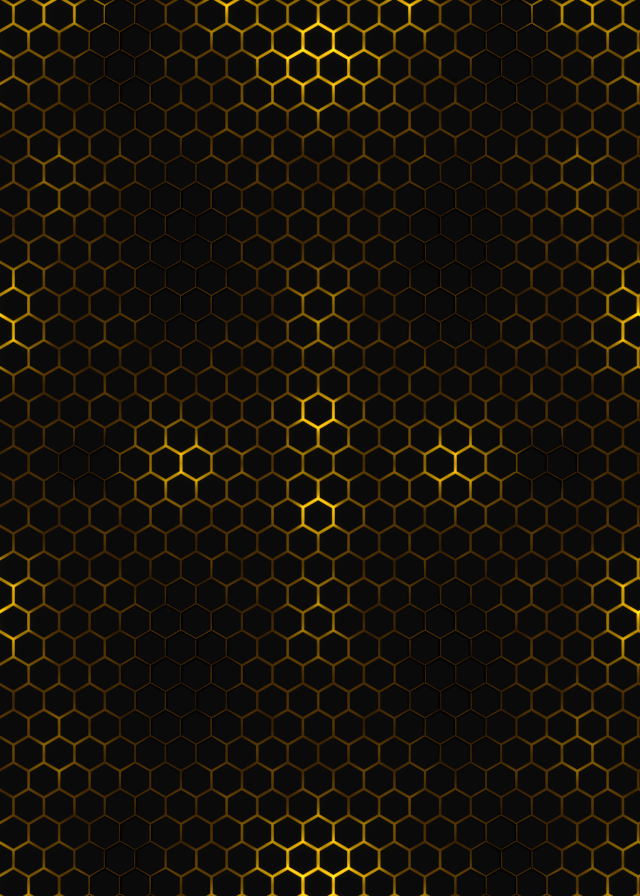
This pattern is drawn by a Shadertoy shader. Its source:

```glsl
// Black hexagon plates with golden light leaking through the gaps, mirrored on both axes.
const float COLUMNS = 21.0;
const vec2 HEX_STEP = vec2(1.0, 1.7320508);
const vec2 MIRROR_CENTER = vec2(10.44, 14.2);
const vec3 PLATE = vec3(0.04);
const vec3 SHADOW = vec3(0.008);

vec2 hashGradient(vec2 cell) {
    float angle = 6.2831853 * fract(sin(dot(cell, vec2(127.1, 311.7))) * 43758.5);
    return vec2(cos(angle), sin(angle));
}

float gradientNoise(vec2 p) {
    vec2 i = floor(p), f = p - i;
    vec2 u = f * f * f * (f * (f * 6.0 - 15.0) + 10.0);
    vec2 e = vec2(1.0, 0.0);
    float bottom = mix(dot(hashGradient(i), f), dot(hashGradient(i + e), f - e), u.x);
    float top = mix(dot(hashGradient(i + e.yx), f - e.yx), dot(hashGradient(i + 1.0), f - 1.0), u.x);
    return mix(bottom, top, u.y);
}

// Offset from the centre of the nearest pointy-top hexagon of unit width
vec2 hexLocal(vec2 p) {
    vec2 a = mod(p + 0.5 * HEX_STEP, HEX_STEP) - 0.5 * HEX_STEP;
    vec2 b = mod(p, HEX_STEP) - 0.5 * HEX_STEP;
    return dot(a, a) < dot(b, b) ? a : b;
}

// Outward normal of the closest side
vec2 hexNormal(vec2 local) {
    vec2 slanted = vec2(0.5, 0.8660254);
    vec2 a = abs(local);
    vec2 n = a.x > dot(a, slanted) ? vec2(1.0, 0.0) : slanted;
    return n * vec2(local.x < 0.0 ? -1.0 : 1.0, local.y < 0.0 ? -1.0 : 1.0);
}

float spot(vec2 p, vec2 center, vec2 radius) {
    vec2 d = (p - center) / radius;
    return exp(-dot(d, d));
}

// Bright pools of light in one mirrored quadrant
float lightPools(vec2 q) {
    float g = 0.70 * spot(q, vec2(0.0, 13.4), vec2(1.5, 1.5));
    g += 0.25 * spot(q, vec2(0.0, 13.4), vec2(3.6, 2.6));
    g += 0.60 * spot(q, vec2(3.0, 15.1), vec2(1.0, 0.9));
    g += 0.50 * spot(q, vec2(8.7, 15.0), vec2(1.7, 1.1));
    g += 0.25 * spot(q, vec2(10.4, 13.2), vec2(1.4, 2.0));
    g += 0.22 * spot(q, vec2(8.6, 9.3), vec2(1.2, 1.4));
    g += 0.42 * spot(q, vec2(0.0, 5.1), vec2(0.8, 1.5));
    g += 0.70 * spot(q, vec2(10.4, 4.8), vec2(1.2, 1.7));
    g += 0.75 * spot(q, vec2(0.0, 1.3), vec2(1.1, 1.5));
    g += 0.50 * spot(q, vec2(4.4, 0.2), vec2(1.7, 1.1));
    return g;
}

// Regions where the gaps close and only thin brown edges remain
float closedGaps(vec2 q) {
    float c = spot(q, vec2(4.4, 6.8), vec2(2.2, 3.7));
    c += spot(q, vec2(6.4, 13.6), vec2(1.5, 2.6));
    c += spot(q, vec2(7.6, 0.0), vec2(1.5, 1.2));
    return smoothstep(0.15, 0.85, c);
}

vec3 goldRamp(float t) {
    float warmth = mix(0.58, 0.75, smoothstep(0.12, 0.6, t));
    return vec3(t, t * warmth, 0.015 + 0.1 * smoothstep(0.8, 1.2, t));
}

void mainImage(out vec4 fragColor, in vec2 fragCoord) {
    float pixel = COLUMNS / iResolution.x;
    vec2 p = fragCoord * pixel - MIRROR_CENTER;
    vec2 q = abs(p);

    // Hexagon geometry
    vec2 local = hexLocal(p);
    vec2 normal = hexNormal(local);
    float edge = 0.5 - dot(local, normal);
    float junction = smoothstep(0.49, 0.577, length(local));

    // Light strength along the gaps
    float closed = closedGaps(q);
    float uneven = 1.0 + 0.6 * gradientNoise(q * 1.3 + 7.3);
    float pools = lightPools(q);
    float light = mix(0.25, 0.20, closed) + pools * mix(0.85, 1.2, junction);
    light *= uneven;

    // Raised plates: one side of a closed gap is lit, the other falls in shadow
    vec2 tilt = normalize(vec2(p.x < 0.0 ? 0.8 : -0.8, -0.6));
    float facing = smoothstep(-0.2, 0.2, dot(normal, tilt));
    float halfWidth = mix(0.047, mix(0.0, 0.043, facing), closed);
    halfWidth += 0.012 * clamp(pools, 0.0, 1.0);
    float gap = 1.0 - smoothstep(-0.5 * pixel, 0.5 * pixel, edge - halfWidth);

    // Plate shading, contact shadow and soft bloom
    vec3 color = PLATE * (1.0 + 0.08 * dot(local, vec2(-0.5, 0.8)));
    float shade = (1.0 - smoothstep(0.02, 0.11, edge)) * mix(0.25, 1.0 - 0.6 * facing, closed);
    color = mix(color, SHADOW, shade);
    color += goldRamp(light) * exp(-edge * 22.0) * 0.25 * min(pools, 1.0);

    // Brown lip on the gap border, gold in its core
    float core = 1.0 - smoothstep(0.0, 0.06, edge);
    vec3 gold = goldRamp(light * mix(0.75, 1.05, core));
    color = mix(color, gold, gap);
    fragColor = vec4(clamp(color, 0.0, 1.0), 1.0);
}
```
